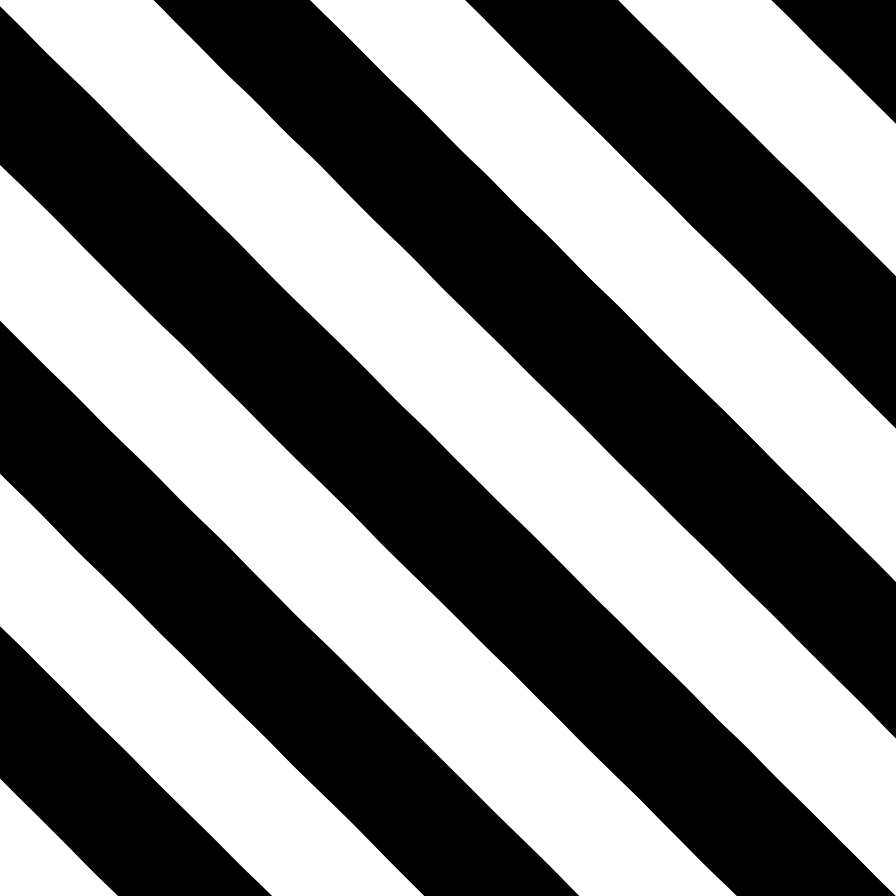
Write a Shadertoy shader that draws this pattern.

```glsl
// Bold black and white diagonal stripes falling from upper left to lower right.
// A fold of the diagonal coordinate gives a signed distance to the stripe edges;
// a slow sway and fine gradient noise make the spacing and edges slightly uneven.

const vec3 BLACK = vec3(0.0);
const vec3 WHITE = vec3(1.0);
const float PERIOD = 0.3475;        // one stripe pair, measured along a canvas side
const float OFFSET = -0.0036;       // shift of the stripe edge nearest the diagonal
const float TILT = 0.0035;          // small departure from 45 degrees
const float SWAY = 0.0045;          // slow variation of stripe spacing
const float SWAY_LENGTH = 1.3;
const float WOBBLE = 0.0016;        // fine unevenness along the edges
const float WOBBLE_FREQUENCY = 14.0;
const float TAU = 6.28319;

// Random unit gradient for a lattice point
vec2 latticeGradient(vec2 cell) {
    float angle = TAU * fract(sin(dot(cell, vec2(127.1, 311.7))) * 43758.5);
    return vec2(cos(angle), sin(angle));
}

float gradientNoise(vec2 p) {
    vec2 cell = floor(p);
    vec2 f = p - cell;
    vec2 blend = f * f * f * (f * (f * 6.0 - 15.0) + 10.0);
    vec2 right = vec2(1.0, 0.0);
    vec2 up = vec2(0.0, 1.0);
    float a = dot(latticeGradient(cell), f);
    float b = dot(latticeGradient(cell + right), f - right);
    float c = dot(latticeGradient(cell + up), f - up);
    float d = dot(latticeGradient(cell + 1.0), f - 1.0);
    return mix(mix(a, b, blend.x), mix(c, d, blend.x), blend.y);
}

// Signed distance to the stripe edges, positive inside white
float stripeDistance(vec2 uv) {
    float across = uv.x + uv.y - 1.0;
    float along = uv.x - uv.y;
    across -= OFFSET + TILT * along;
    across -= SWAY * sin(TAU * across / SWAY_LENGTH);
    across += WOBBLE * gradientNoise(uv * WOBBLE_FREQUENCY);
    float fold = abs(fract(across / PERIOD + 0.25) - 0.5);
    return (0.25 - fold) * PERIOD * inversesqrt(2.0);
}

void mainImage(out vec4 fragColor, in vec2 fragCoord) {
    vec2 uv = fragCoord / iResolution.xy;
    float halfPixel = 0.6 / min(iResolution.x, iResolution.y);
    float white = smoothstep(-halfPixel, halfPixel, stripeDistance(uv));
    fragColor = vec4(mix(BLACK, WHITE, white), 1.0);
}
```
